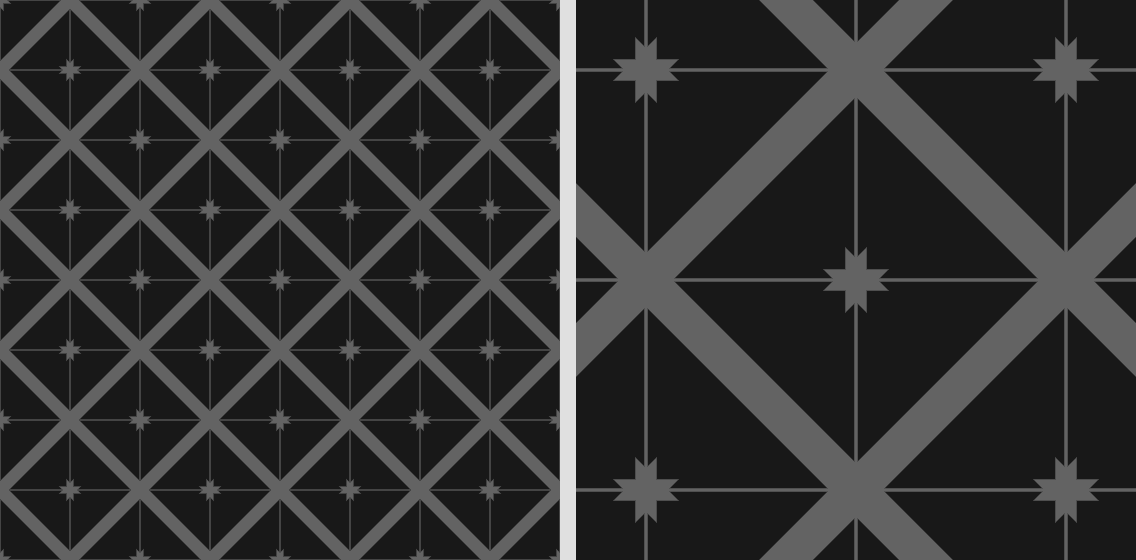
Left, the full canvas; right, a detail of the centre.
This pattern is drawn by a Shadertoy shader. Its source:

```glsl
// Diagonal lattice of wide grey bands on near-black, with a small eight-pointed
// star and a hairline cross in every diamond. The plane is folded along its
// diagonals into one diamond, four across and down, then drawn by distances.

// Eight parallelogram petals with notched arms, folded into one octant
float starDistance(vec2 p) {
    vec2 q = abs(p);
    if (q.y > q.x) q = q.yx;
    return max(q.y - 0.051, (q.x - q.y - 0.105) * 0.7071);
}

// Share of a pixel covered by a shape at signed distance d
float coverage(float d, float pixel) {
    return clamp(0.5 - d / pixel, 0.0, 1.0);
}

void mainImage(out vec4 fragColor, in vec2 fragCoord) {
    // Eight half-repeats per side, so that all edges wrap
    vec2 grid = 8.0 * fragCoord / iResolution.xy;
    float pixel = 8.0 / min(iResolution.x, iResolution.y);

    // Diagonal coordinates from -1 to 1 inside each diamond
    vec2 diagonal = vec2(grid.x + grid.y, grid.x - grid.y);
    vec2 cell = 2.0 * fract(0.5 * diagonal + 0.5) - 1.0;
    vec2 local = 0.5 * vec2(cell.x + cell.y, cell.x - cell.y);

    // Bands along the diamond edges, hairlines through its centre
    float band = (0.872 - max(abs(cell.x), abs(cell.y))) * 0.7071;
    float hairline = min(abs(local.x), abs(local.y)) - 0.0083;
    float ink = min(min(band, hairline), starDistance(local));

    vec3 color = mix(vec3(0.095), vec3(0.39), coverage(ink, pixel));
    fragColor = vec4(color, 1.0);
}
```
